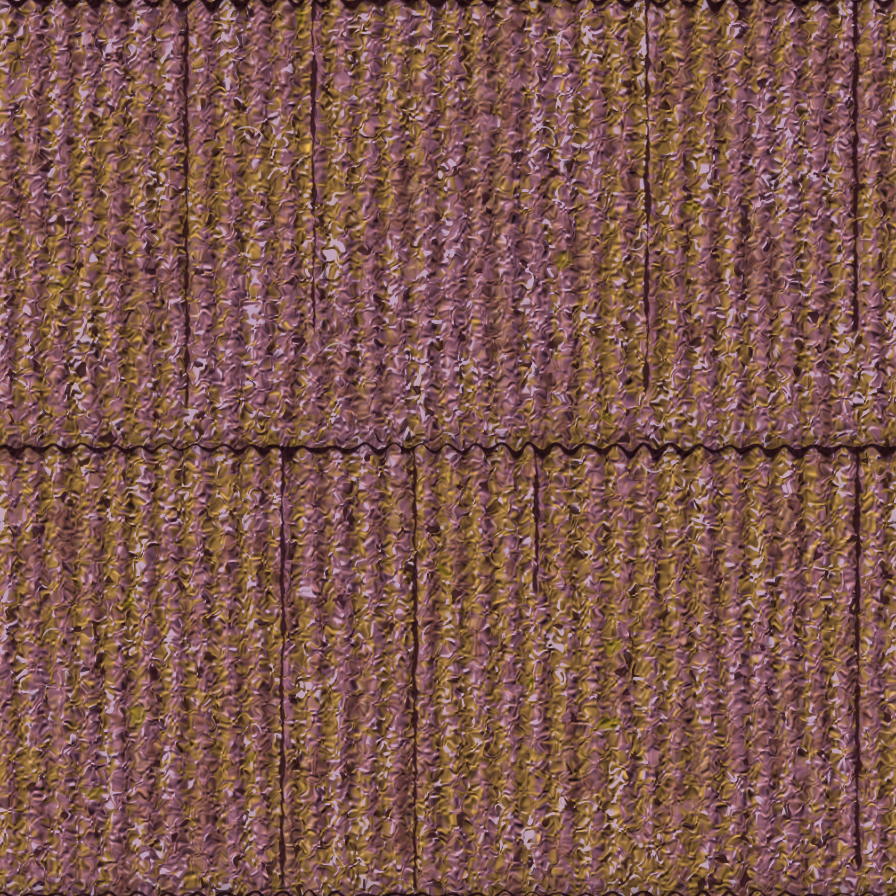
A WebGL 2 fragment shader for this texture:

```glsl
#version 300 es
precision highp float;
// Weathered corrugated roofing: two overlapping rows of mossy, flaking sheets.
uniform vec2 u_resolution;
out vec4 outColor;

const float TAU = 6.2831853;
const float RIDGES = 32.0;         // corrugations across
const float ROWS = 2.0;            // sheet rows down
const float EDGE_OFFSET = 0.002;   // height of the lowest overlap
const float EDGE_WAVE = 0.0036;    // scallop amplitude of the overlap
const float SHADOW_DEPTH = 0.014;  // thickest shadow under the overlap
const float SEAM_WIDTH = 0.0023;
const float BUMP = 1.55;           // strength of grain relief
const float RIDGE_SHADE = 0.14;    // light on crests against valleys

const vec3 BROWN = vec3(0.53, 0.38, 0.31);
const vec3 MAUVE = vec3(0.53, 0.34, 0.41);
const vec3 RUST = vec3(0.43, 0.26, 0.25);
const vec3 MOSS = vec3(0.54, 0.40, 0.19);
const vec3 PALE = vec3(0.77, 0.66, 0.77);
const vec3 PINK = vec3(0.65, 0.42, 0.52);
const vec3 DARK = vec3(0.16, 0.06, 0.09);
const vec3 CLUMP = vec3(0.56, 0.47, 0.12);
const vec3 SHADE_TINT = vec3(1.0, 1.12, 0.92);  // shade exponents: hollows turn plum

// Sheet joints: row, position across, share of the row they run down
const vec3 SEAMS[8] = vec3[8](
  vec3(1, 0.208, 0.92), vec3(1, 0.350, 0.76), vec3(1, 0.722, 0.90), vec3(1, 0.955, 0.75),
  vec3(0, 0.315, 1.00), vec3(0, 0.463, 1.00), vec3(0, 0.598, 0.34), vec3(0, 0.957, 0.95));

float hash(vec2 cell, float seed) {
  uvec3 k = uvec3(ivec3(cell, seed)) * uvec3(1597334677u, 3812015801u, 2798796415u);
  uint h = k.x ^ k.y ^ k.z;
  h = (h ^ (h >> 16)) * 2246822519u;
  h = (h ^ (h >> 13)) * 3266489917u;
  return float((h ^ (h >> 16)) >> 8) / 16777216.0;
}

// Value noise that wraps at the canvas border
float noise(vec2 p, vec2 freq, float seed) {
  vec2 q = p * freq, i = floor(q), f = fract(q);
  f = f * f * (3.0 - 2.0 * f);
  vec2 a = mod(i, freq), b = mod(i + 1.0, freq);
  return mix(mix(hash(a, seed), hash(vec2(b.x, a.y), seed), f.x),
             mix(hash(vec2(a.x, b.y), seed), hash(b, seed), f.x), f.y);
}

float fbm(vec2 p, vec2 freq, float seed) {
  float sum = 0.0, gain = 0.5;
  for (int i = 0; i < 4; i++) {
    sum += gain * noise(p, freq, seed + float(i));
    freq *= 2.0;
    gain *= 0.55;
  }
  return sum / 1.01;
}

float grain(vec2 p) {
  return 0.45 * noise(p, vec2(150, 130), 31.0) + 0.55 * noise(p, vec2(290, 260), 32.0);
}

// Ragged spots, at most one per cell
float spots(vec2 p, float cells, float chance, float size, float rough, float seed) {
  vec2 id = mod(floor(p * cells), cells);
  vec2 centre = 0.3 + 0.4 * vec2(hash(id, seed), hash(id, seed + 1.0));
  float radius = size * (0.4 + 0.6 * hash(id, seed + 2.0));
  float d = length(fract(p * cells) - centre) + (rough - 0.5) * 0.4;
  return step(hash(id, seed + 3.0), chance) * (1.0 - smoothstep(radius * 0.4, radius, d));
}

// Thin curved twigs: arcs of small circles
float twigs(vec2 p, float cells) {
  vec2 id = mod(floor(p * cells), cells);
  vec2 q = fract(p * cells) - 0.35 - 0.3 * vec2(hash(id, 71.0), hash(id, 72.0));
  float radius = 0.06 + 0.12 * hash(id, 73.0), turn = TAU * hash(id, 74.0);
  float arc = smoothstep(0.5, 0.8, dot(q, vec2(cos(turn), sin(turn))) / radius);
  float line = 1.0 - smoothstep(0.004, 0.014, abs(length(q) - radius));
  return line * arc * step(hash(id, 75.0), 0.2);
}

void main() {
  vec2 uv = gl_FragCoord.xy / u_resolution;
  float aa = 1.0 / u_resolution.y;

  // Corrugation and overlap geometry
  float bend = 0.3 * (noise(uv, vec2(16, 8), 1.0) - 0.5);
  float phase = TAU * (uv.x * RIDGES + bend);
  float ridge = cos(phase);
  float chipped = 0.004 * (noise(uv, vec2(90, 60), 2.0) - 0.5);
  float wave = EDGE_WAVE * (0.3 + noise(uv, vec2(14, 2), 3.0)) * ridge;
  float y = (uv.y - EDGE_OFFSET - wave - chipped) * ROWS;
  float row = mod(floor(y), ROWS);
  float above = fract(y) / ROWS, below = (1.0 - fract(y)) / ROWS;
  float edge = above < below ? above : -below;
  float relief = mix(0.35, 1.0, smoothstep(0.0, 0.08, above));

  // Warped grain, free of visible lattice lines
  vec2 warp = vec2(noise(uv, vec2(110, 100), 35.0), noise(uv, vec2(110, 100), 36.0)) - 0.5;
  vec2 p = uv + 0.008 * warp;
  float rough = grain(p);
  float bump = rough - grain(p + vec2(-0.0009, 0.0022));
  float crumbs = noise(p, vec2(230, 200), 29.0) - 0.5;

  // Surface layers; crumbs break every border
  float wear = fbm(p, vec2(18, 14), 5.0);
  float streak = fbm(p, vec2(64, 14), 11.0);
  float fine = fbm(p, vec2(90, 76), 17.0);
  float patches = fbm(uv, vec2(7, 5), 23.0);
  vec3 color = mix(RUST, BROWN, smoothstep(0.25, 0.7, fine + 0.4 * crumbs + 0.08 * ridge));
  float bare = 0.35 * streak + 0.35 * wear + 0.3 * fine + 0.25 * crumbs - 0.05 * cos(phase + 1.4);
  color = mix(color, MAUVE, 0.95 * smoothstep(0.40, 0.56, bare));
  float mossy = 0.35 * fine + 0.32 * patches + 0.33 * streak - 0.25 * crumbs + 0.06 * cos(phase + 1.4);
  color = mix(color, MOSS, 0.85 * smoothstep(0.47, 0.61, mossy));
  float shade = 0.99 + relief * (RIDGE_SHADE * ridge + 0.06 * sin(phase)) + BUMP * bump;
  color *= pow(vec3(max(shade, 0.15)), SHADE_TINT);

  // Pale flakes along the crests, pits and growth
  float flake = 0.2 * rough + 0.3 * fine + 0.3 * streak + 0.2 * wear + 0.045 * ridge * relief;
  flake += 0.35 * crumbs + 0.4 * bump;
  color = mix(color, PALE, 0.9 * smoothstep(0.63, 0.75, flake));
  float hollow = 0.5 * fine + 0.5 * rough - 0.06 * ridge * relief - 0.35 * bump;
  color = mix(color, DARK, 0.75 * smoothstep(0.62, 0.76, hollow));
  color = mix(color, PINK, 0.5 * spots(p, 25.0, 0.14, 0.28, rough, 41.0));
  color = mix(color, DARK, 0.75 * spots(p, 38.0, 0.11, 0.30, rough, 47.0));
  color = mix(color, CLUMP * (0.9 + 1.5 * bump), 0.7 * spots(p, 23.0, 0.03, 0.36, rough, 53.0));
  color = mix(color, vec3(0.78, 0.70, 0.75), 0.7 * twigs(uv, 9.0));

  // Joints between neighbouring sheets, with a worn pink lip
  for (int i = 0; i < 8; i++) {
    vec3 seam = SEAMS[i];
    float x = uv.x - seam.y - 0.003 * (noise(uv, vec2(8, 60), 61.0) - 0.5) - 0.004 * (rough - 0.5);
    float run = step(abs(row - seam.x), 0.5) * (1.0 - smoothstep(seam.z - 0.02, seam.z, below * ROWS));
    float width = SEAM_WIDTH * (1.7 * noise(uv, vec2(8, 70), 62.0) - 0.1);
    float lip = 1.0 - smoothstep(0.002, 0.006, abs(x - 0.004));
    color = mix(color, PINK, 0.4 * run * lip * smoothstep(0.4, 0.6, wear + crumbs * 0.3));
    color = mix(color, DARK, 0.85 * run * (1.0 - smoothstep(width - aa, width + 1.5 * aa, abs(x))));
  }

  // Scalloped shadow beneath each overlap
  float depth = SHADOW_DEPTH * (0.1 + 0.9 * noise(uv, vec2(20, 2), 66.0)) * (0.75 - 0.4 * ridge);
  depth += 0.004 * (rough - 0.5);
  float shadow = smoothstep(-depth - 0.002, -depth * 0.6, edge) * (1.0 - smoothstep(-aa, aa, edge));
  color *= 1.0 - 0.15 * (1.0 - smoothstep(0.0, 0.025, abs(edge)));
  color = mix(color, DARK * (0.8 + bump), 0.92 * shadow);
  outColor = vec4(clamp(color, 0.0, 1.0), 1.0);
}
```
